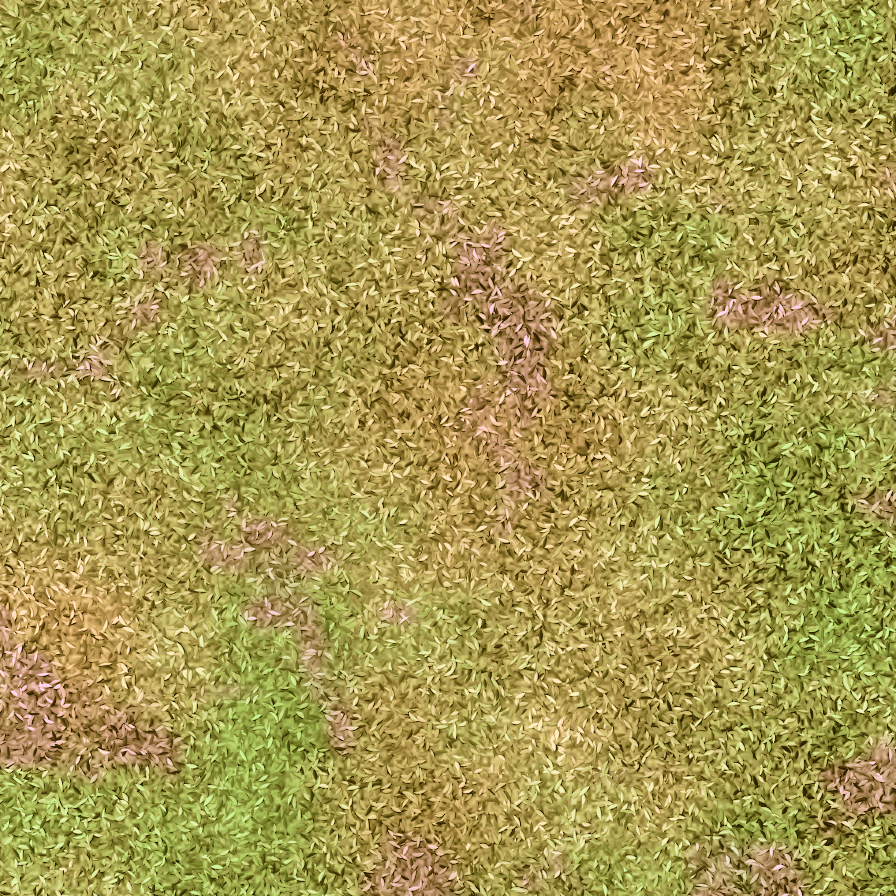
Give the GLSL for this texture, as a three.js fragment shader.

```glsl
// Sun-dried lawn: short curved blades over patches of green, ochre and bare earth.
varying vec2 vUv;

// Tonal palette, dark to light
const vec3 GAP    = vec3(0.17, 0.13, 0.01);
const vec3 SHADE  = vec3(0.29, 0.23, 0.03);
const vec3 MOSS   = vec3(0.44, 0.38, 0.11);
const vec3 OLIVE  = vec3(0.59, 0.52, 0.21);
const vec3 HAY    = vec3(0.71, 0.63, 0.35);
const vec3 STRAW  = vec3(0.80, 0.75, 0.41);
const vec3 CREAM  = vec3(0.90, 0.83, 0.58);
const vec3 BLEACH = vec3(0.98, 0.94, 0.76);

// Tints that multiply the palette
const vec3 GREEN_TINT = vec3(0.83, 1.02, 0.82);
const vec3 OCHRE_TINT = vec3(1.07, 0.94, 1.00);
const vec3 EARTH_TINT = vec3(1.06, 0.88, 1.35);

// Blades, in canvas widths; a blade reaches at most half a cell
const int   LAYERS       = 6;
const float CELL         = 0.0172;
const float HALF_LENGTH  = 0.0084;
const float HALF_WIDTH   = 0.0021;
const float BEND         = 32.0;
const float SOFTNESS     = 0.0008;
const float SHADOW_REACH = 0.0013;
const float SHADOW_DEPTH = 0.34;

// Tone and patches
const float TONE_SPREAD  = 1.15;
const float TONE_LIFT    = 0.08;
const float TRACT_SCALE  = 4.5;
const float EARTH_SCALE  = 7.0;
const float THATCH_SCALE = 240.0;

float hash1(vec2 p) {
  vec3 q = fract(p.xyx * 0.1031);
  q += dot(q, q.yzx + 33.33);
  return fract((q.x + q.y) * q.z);
}

vec3 hash3(vec2 p) {
  vec3 q = fract(p.xyx * vec3(0.1031, 0.1030, 0.0973));
  q += dot(q, q.yxz + 33.33);
  return fract((q.xxy + q.yzz) * q.zyx);
}

float valueNoise(vec2 p) {
  vec2 i = floor(p);
  vec2 f = fract(p);
  f = f * f * (3.0 - 2.0 * f);
  float low  = mix(hash1(i), hash1(i + vec2(1.0, 0.0)), f.x);
  float high = mix(hash1(i + vec2(0.0, 1.0)), hash1(i + 1.0), f.x);
  return mix(low, high, f.y);
}

float fbm(vec2 p) {
  return valueNoise(p) * 0.55 + valueNoise(p * 2.1 + 17.3) * 0.28
       + valueNoise(p * 4.7 + 31.9) * 0.17;
}

// Palette lookup; stops follow the area share of each colour
vec3 toneColor(float t) {
  vec3 c = mix(GAP, SHADE, smoothstep(-0.10, 0.03, t));
  c = mix(c, MOSS,  clamp((t - 0.03) / 0.08, 0.0, 1.0));
  c = mix(c, OLIVE, clamp((t - 0.11) / 0.17, 0.0, 1.0));
  c = mix(c, HAY,   clamp((t - 0.28) / 0.22, 0.0, 1.0));
  c = mix(c, STRAW, clamp((t - 0.50) / 0.22, 0.0, 1.0));
  c = mix(c, CREAM, clamp((t - 0.72) / 0.19, 0.0, 1.0));
  return mix(c, BLEACH, smoothstep(0.91, 1.15, t));
}

// Paints the blade rooted in one cell over turf (x: tone, y: hue shift)
vec2 paintBlade(vec2 turf, vec2 p, vec2 cell, float lean) {
  vec3 place = hash3(cell + 11.0);
  vec3 look = hash3(cell + 307.0);
  float angle = lean + (place.z - 0.5) * 2.9;
  vec2 axis = vec2(cos(angle), sin(angle));
  vec2 d = (p - cell - place.xy) * CELL;
  vec2 q = vec2(dot(d, axis), dot(d, vec2(-axis.y, axis.x)));
  q.y += (look.y - 0.5) * 2.0 * BEND * q.x * q.x;

  float along = q.x / (HALF_LENGTH * mix(0.65, 1.0, look.z));
  float taper = max(1.0 - along * along, 0.0);
  float width = HALF_WIDTH * mix(0.65, 1.15, place.x) * taper;
  float present = smoothstep(0.0, 0.25, taper);
  float shadow = 1.0 - smoothstep(0.0, SHADOW_REACH, abs(q.y + 0.0006) - width);
  float cover = 1.0 - smoothstep(-SOFTNESS, SOFTNESS, abs(q.y) - width);

  turf.x -= SHADOW_DEPTH * shadow * present * look.x;
  float tone = 0.5 + (look.x - 0.5) * TONE_SPREAD + q.y * 55.0;
  return mix(turf, vec2(tone, look.z - 0.5), cover * present);
}

void main() {
  // Broad patches
  float tract = (fbm(vUv * TRACT_SCALE + 3.7) - 0.5) * 3.2 + (0.45 - vUv.y) * 0.8;
  float earth = smoothstep(0.62, 0.78, fbm(vUv * EARTH_SCALE + 41.0));
  float light = valueNoise(vUv * 11.0 + 83.0) - 0.5;
  float contrast = mix(0.85, 1.15, valueNoise(vUv * 3.0 + 5.0));
  float lean = 1.1 + (valueNoise(vUv * 5.0 + 23.0) - 0.5) * 3.0;

  // Thatch below, then layers of blades; the four nearest cells suffice
  vec2 turf = vec2(valueNoise(vUv * THATCH_SCALE) * 0.9 - 0.05, 0.0);
  for (int k = 0; k < LAYERS; k++) {
    vec2 p = vUv / CELL + float(k) * vec2(37.37, 61.71);
    vec2 home = floor(p - 0.5);
    for (int n = 0; n < 4; n++) {
      vec2 corner = vec2(mod(float(n), 2.0), floor(float(n) * 0.5));
      turf = paintBlade(turf, p, home + corner, lean);
    }
  }

  // Tone to colour, tinted by patch
  float tone = 0.5 + (turf.x - 0.5) * contrast + TONE_LIFT + light * 0.2;
  float hue = clamp(tract + turf.y * 0.6, -1.0, 1.0);
  vec3 tint = mix(vec3(1.0), GREEN_TINT, max(hue, 0.0));
  tint = mix(tint, OCHRE_TINT, max(-hue, 0.0));
  tint = mix(tint, EARTH_TINT, earth * 0.8);
  gl_FragColor = vec4(clamp(toneColor(tone) * tint, 0.0, 1.0), 1.0);
}
```
